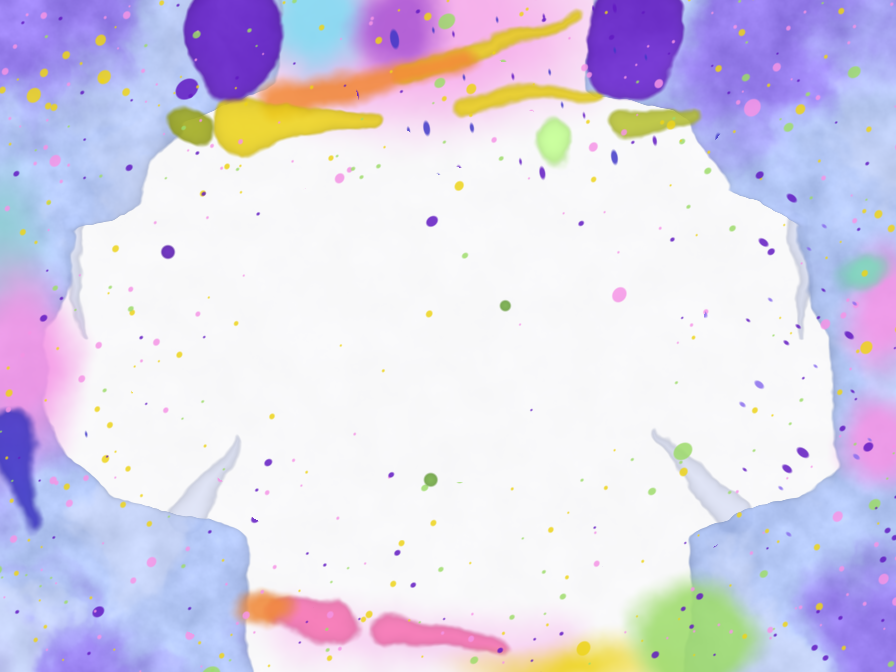
A Shadertoy shader for this background:

```glsl
// Watercolour frame: blue-violet washes, rainbow stains and ink splatter on white paper.

const vec3 PAPER = vec3(.975, .975, .98), HAZE = vec3(.87, .89, .97),
    SKY = vec3(.66, .75, .96), VIOLET = vec3(.54, .43, .93),
    PURPLE = vec3(.38, .1, .76), NAVY = vec3(.25, .22, .78),
    PINK = vec3(.96, .58, .9), ROSE = vec3(.97, .45, .7),
    ORANGE = vec3(.95, .54, .22), YELLOW = vec3(.93, .83, .1),
    OLIVE = vec3(.63, .67, .1), GREEN = vec3(.62, .86, .42),
    MINT = vec3(.5, .86, .74), CYAN = vec3(.5, .87, .95);

float hash(vec2 p) {
    vec3 q = fract(p.xyx * .1031);
    q += dot(q, q.yzx + 33.33);
    return fract((q.x + q.y) * q.z);
}

float noise(vec2 p) {
    vec2 i = floor(p), f = fract(p);
    f = f * f * (3. - 2. * f);
    return mix(mix(hash(i), hash(i + vec2(1, 0)), f.x),
               mix(hash(i + vec2(0, 1)), hash(i + vec2(1, 1)), f.x), f.y);
}

float fbm(vec2 p) {
    float sum = 0., amp = .5;
    for (int i = 0; i < 5; i++) {
        sum += amp * noise(p);
        p = mat2(1.6, 1.2, -1.2, 1.6) * p + 7.3;
        amp *= .5;
    }
    return sum;
}

// Ellipse given as centre and radii
float oval(vec2 p, vec4 e) {
    return (length((p - e.xy) / e.zw) - 1.) * min(e.z, e.w);
}

// Line between two ends, tapering from radius r0 to r1
float stroke(vec2 p, vec4 ends, float r0, float r1) {
    vec2 a = p - ends.xy, b = ends.zw - ends.xy;
    float h = clamp(dot(a, b) / dot(b, b), 0., 1.);
    return length(a - b * h) - mix(r0, r1, h);
}

// Lays pigment down, pooling darker at crisp rims
void glaze(inout vec3 col, vec3 ink, float d, float soft) {
    float rim = .15 * exp(-abs(d) * 130.) * smoothstep(.02, .002, soft);
    col = mix(col, ink * (1. - rim), smoothstep(soft, -soft, d) * .87);
}

// One jittered drop per cell, stretched along dir
void splatter(inout vec3 col, vec2 p, float cells, vec2 dir, float stretch, float density, vec3 inkA, vec3 inkB) {
    vec2 q = vec2(dot(p, vec2(dir.y, -dir.x)), dot(p, dir) / stretch) * cells;
    vec2 id = floor(q), jitter = .3 + .4 * vec2(hash(id + 3.1), hash(id + 17.7));
    float size = mix(.05, .2, pow(hash(id + 41.3), 3.));
    float d = (length(fract(q) - jitter) - size) / cells, px = 1. / iResolution.y;
    vec3 ink = mix(inkA, inkB, step(.5, hash(id + 5.5)));
    col = mix(col, ink, smoothstep(px, -px, d) * step(hash(id + 71.9), density) * .85);
}

// Half width of the bare paper at depth t below the top
float opening(float t) {
    float w = .23 + .15 * smoothstep(.12, .18, t) + .06 * smoothstep(.18, .3, t);
    w += .1 * smoothstep(.295, .33, t) + .045 * smoothstep(.4, .52, t);
    return w - .06 * smoothstep(.68, .73, t) - .2 * smoothstep(.72, .81, t);
}

void mainImage(out vec4 fragColor, in vec2 fragCoord) {
    vec2 p = fragCoord / iResolution.xy * vec2(1.3333, 1);
    vec2 warp = vec2(fbm(p * 9.), fbm(p * 9. + 31.)) - .48;
    vec2 q = p + .055 * warp;
    float grain = fbm(p * 24.), cloud = fbm(p * 4.5 + warp), t = 1. - q.y;
    float m = abs(q.x - .651 - .05 * smoothstep(.6, .8, t));
    vec2 fold = vec2(m, q.y);
    vec3 col = PAPER;

    // Pale blades reaching into the paper
    glaze(col, HAZE, stroke(fold, vec4(.31, .35, .41, .23), .004, .03), .003);
    glaze(col, HAZE, stroke(fold, vec4(.54, .68, .535, .5), .014, .003), .003);

    // Soft clouds along the top
    glaze(col, mix(PINK, PAPER, .2), oval(q, vec4(.62, .96, .25, .14)), .08);
    glaze(col, CYAN, oval(q, vec4(.47, .98, .07, .08)), .04);
    glaze(col, mix(PURPLE, PINK, .5), oval(q, vec4(.59, .97, .06, .07)), .03);

    // Blue-violet side washes
    float top = smoothstep(.28, .03, t) * smoothstep(.28, .5, m);
    float bottom = smoothstep(.8, .97, t) * smoothstep(.38, .6, m);
    float violet = smoothstep(.42, .8, cloud * .75 + .4 * top + .3 * bottom);
    vec3 wash = mix(SKY, VIOLET, violet) + .22 * (grain - .5);
    wash = mix(wash, HAZE, .4 * smoothstep(.5, .3, cloud) * (1. - top));
    glaze(col, wash, opening(t) - m, .003);

    // Stains on the side margins
    glaze(col, mix(MINT, SKY, .4), oval(q, vec4(.01, .63, .05, .1)), .04);
    glaze(col, PINK, oval(q, vec4(.03, .46, .07, .13)), .04);
    glaze(col, NAVY, stroke(q, vec4(.02, .36, .06, .22), .03, .008), .008);
    glaze(col, PINK, oval(q, vec4(1.31, .54, .05, .08)), .03);
    glaze(col, PINK, oval(q, vec4(1.32, .35, .06, .06)), .03);
    glaze(col, MINT, oval(q, vec4(1.275, .6, .035, .02)), .012);

    // Warm strokes and purple drips
    glaze(col, YELLOW, stroke(q, vec4(.6, .89, .86, .97), .018, .006), .005);
    glaze(col, ORANGE, stroke(q, vec4(.42, .85, .68, .91), .025, .015), .015);
    glaze(col, YELLOW, stroke(q, vec4(.36, .82, .56, .815), .04, .012), .004);
    glaze(col, OLIVE, oval(q, vec4(.285, .82, .035, .028)), .004);
    glaze(col, YELLOW, stroke(q, vec4(.69, .835, .9, .87), .014, .008), .006);
    glaze(col, OLIVE + .1, stroke(q, vec4(.93, .81, 1.04, .83), .024, .01), .005);
    glaze(col, GREEN + .15, oval(q, vec4(.826, .78, .026, .036)), .005);
    glaze(col, PURPLE + .25 * (cloud - .4), oval(fold, vec4(.295, .95, .068, .095)), .004);

    // Rose and green stains along the bottom
    glaze(col, mix(PINK, PAPER, .6), stroke(q, vec4(.44, .07, .82, .03), .03, .05), .04);
    glaze(col, ROSE, stroke(q, vec4(.42, .09, .5, .08), .02, .03), .006);
    glaze(col, ORANGE, oval(q, vec4(.4, .095, .035, .022)), .012);
    glaze(col, ROSE, stroke(q, vec4(.57, .07, .75, .045), .026, .014), .006);
    glaze(col, YELLOW, oval(q, vec4(.86, 0, .11, .03)), .03);
    glaze(col, GREEN, oval(q, vec4(1.04, .05, .09, .08)), .025);

    // Splatter, thinning toward the centre
    float edge = smoothstep(.1, .55, length((p - vec2(.667, .5)) * vec2(.75, 1)));
    for (float i = 0.; i < 3.; i++) {
        float cells = 14. + 13. * i;
        splatter(col, p + i, cells, vec2(.6, .8), 1.2, .03 + .14 * edge, YELLOW, PINK);
        splatter(col, p + i + 9., cells, vec2(.8, .6), 1.3, .01 + .1 * edge, PURPLE, GREEN);
    }
    float drops = smoothstep(.05, -.05, oval(p, vec4(.78, .88, .24, .14)));
    splatter(col, p, 30., vec2(-.15, .99), 2.2, .55 * drops, NAVY, PURPLE);
    float flecks = smoothstep(.05, -.05, oval(p, vec4(1.19, .44, .12, .24)));
    splatter(col, p, 28., vec2(.8, -.6), 1.7, .5 * flecks, PURPLE, VIOLET);

    // Larger drops
    glaze(col, PURPLE, oval(p, vec4(.25, .625, .01, .01)), .002);
    glaze(col, GREEN - .15, oval(p, vec4(.641, .286, .01, .01)), .002);
    glaze(col, GREEN - .15, oval(p, vec4(.752, .545, .008, .008)), .002);

    fragColor = vec4(clamp(col + .02 * (grain - .5), 0., 1.), 1);
}
```
